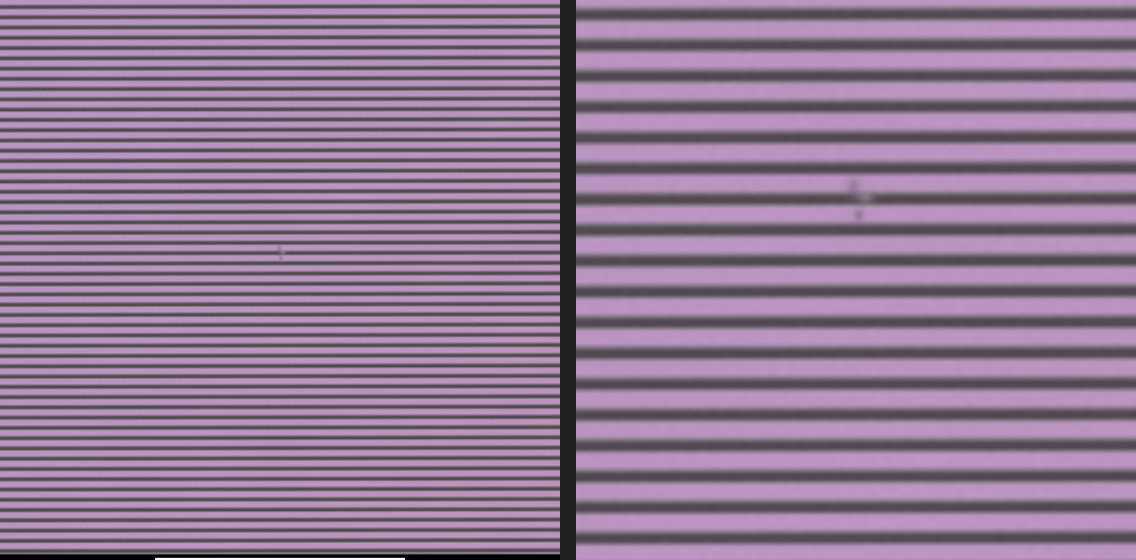
Left: the whole. Right: its middle third, enlarged.
Reproduce this pattern procedurally as a WebGL 1 fragment shader.

```glsl
precision highp float;
// Fine dark horizontal lines on mauve, with a small central blemish and a black bottom edge.

uniform vec2 u_resolution;

#define PERIOD 0.018333
#define LINE_ANCHOR 0.5478
#define TILT 0.0015
#define LINE_CORE 0.04
#define LINE_FADE 0.34
#define SKEW 0.12
#define MAUVE vec3(0.733, 0.582, 0.755)
#define CHARCOAL vec3(0.322, 0.282, 0.322)
#define EDGE_TINT vec3(-0.010, 0.026, -0.012)
#define GRAIN 0.016
#define BAR_HEIGHT 0.0100
#define STRIP_HEIGHT 0.0040

vec2 hashGradient(vec2 cell) {
    vec3 p = fract(cell.xyx * vec3(0.1031, 0.1030, 0.0973));
    p += dot(p, p.yzx + 33.33);
    return fract((p.xx + p.yz) * p.zy) * 2.0 - 1.0;
}

float gradientNoise(vec2 p) {
    vec2 i = floor(p);
    vec2 f = fract(p);
    vec2 w = f * f * f * (f * (f * 6.0 - 15.0) + 10.0);
    float a = dot(hashGradient(i), f);
    float b = dot(hashGradient(i + vec2(1.0, 0.0)), f - vec2(1.0, 0.0));
    float c = dot(hashGradient(i + vec2(0.0, 1.0)), f - vec2(0.0, 1.0));
    float d = dot(hashGradient(i + vec2(1.0, 1.0)), f - vec2(1.0, 1.0));
    return mix(mix(a, b, w.x), mix(c, d, w.x), w.y);
}

// Soft elliptical spot, 1 at its centre
float spot(vec2 p, vec2 centre, vec2 radius) {
    vec2 q = (p - centre) / radius;
    return exp(-dot(q, q));
}

// Coverage of the region below a height, smoothed over one pixel
float below(float y, float height, float pixel) {
    return 1.0 - smoothstep(height - 0.5 * pixel, height + 0.5 * pixel, y);
}

vec3 stripes(vec2 uv) {
    float height = uv.y - LINE_ANCHOR - TILT * (uv.x - 0.5);
    float offset = fract(height / PERIOD + 0.5) - 0.5;

    // The upper flank of each line fades more slowly than the lower one
    float flank = abs(offset) * (1.0 - SKEW * sign(offset));
    float light = smoothstep(LINE_CORE, LINE_FADE, flank);

    // Violet at the upper left drifts to pink at the lower right
    float warmth = uv.x - uv.y;
    vec3 ground = MAUVE + warmth * vec3(0.010, -0.004, -0.016);
    vec3 colour = mix(CHARCOAL, ground, light);
    return colour + EDGE_TINT * 4.0 * light * (1.0 - light);
}

vec3 addBlemish(vec3 colour, vec2 uv) {
    vec2 p = uv - vec2(0.5026, 0.5495);
    float shade = spot(p, vec2(-0.004, 0.005), vec2(0.004, 0.006))
                + spot(p, vec2(-0.001, -0.011), vec2(0.003, 0.004));
    float glint = spot(p, vec2(0.003, 0.000), vec2(0.005, 0.004));
    colour = mix(colour, vec3(0.46, 0.37, 0.47), min(0.5 * shade, 0.6));
    return mix(colour, vec3(0.62, 0.56, 0.61), 0.65 * glint);
}

void main() {
    vec2 uv = gl_FragCoord.xy / u_resolution;
    vec2 pixel = 1.0 / u_resolution;
    vec3 colour = addBlemish(stripes(uv), uv);

    // Fine grain and broad, faint unevenness
    colour += GRAIN * gradientNoise(uv * vec2(170.0, 230.0));
    colour += 0.6 * GRAIN * gradientNoise(uv * vec2(9.0, 7.0));

    // Pale rim, black bar and centred white strip along the bottom
    float rim = below(uv.y, BAR_HEIGHT + 0.0025, pixel.y);
    colour = mix(colour, vec3(0.48, 0.47, 0.47), 0.8 * rim);
    colour = mix(colour, vec3(0.01, 0.005, 0.01), below(uv.y, BAR_HEIGHT, pixel.y));
    float strip = below(abs(uv.x - 0.5), 0.223, pixel.x)
                * below(uv.y, STRIP_HEIGHT, pixel.y);
    colour = mix(colour, vec3(1.0), strip);

    gl_FragColor = vec4(clamp(colour, 0.0, 1.0), 1.0);
}
```
